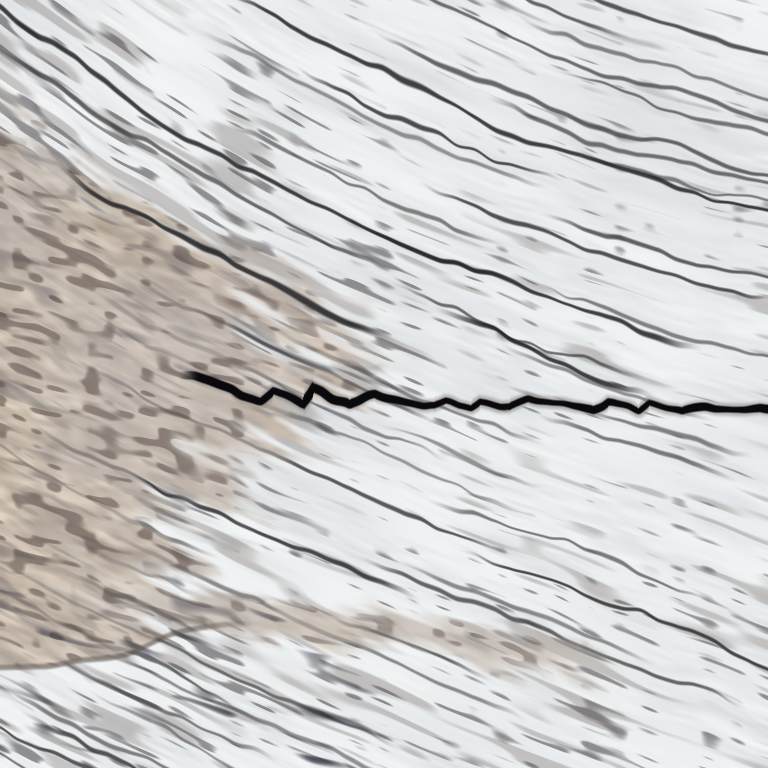
Write a Shadertoy shader that draws this texture.

```glsl
// Weathered whitewashed wood: sweeping grain, a bare tan patch and one jagged black crack.

float hash(vec2 p) {
    return fract(sin(dot(p, vec2(127.1, 311.7))) * 43758.5453);
}

float noise(vec2 p) {
    vec2 i = floor(p), f = fract(p);
    f = f * f * (3.0 - 2.0 * f);
    return mix(mix(hash(i), hash(i + vec2(1, 0)), f.x),
               mix(hash(i + vec2(0, 1)), hash(i + vec2(1, 1)), f.x), f.y);
}

float fleck(vec2 q, float threshold) {
    return smoothstep(threshold, threshold + 0.22, noise(q));
}

// Constant along each curved grain line
float grainLevel(vec2 p) {
    float s = smoothstep(0.1, 0.9, p.y);
    return p.y + p.x * mix(0.5 - 0.06 * p.x, 0.72 - 0.24 * p.x, s);
}

// Thin broken split that follows the grain from x0 to x1
float split(float x, float v, float level, float x0, float x1, float w) {
    float wobble = 0.016 * (noise(vec2(x * 9.0, level * 91.0)) - 0.5)
                 + 0.007 * (noise(vec2(x * 42.0, level * 57.0)) - 0.5);
    float width = w * (0.2 + 1.2 * noise(vec2(x * 15.0, level * 33.0)));
    float ends = smoothstep(x0, x0 + 0.07, x) * (1.0 - smoothstep(x1 - 0.07, x1, x));
    float d = abs(v - level + wobble) * 0.87;
    return ends * (1.0 - smoothstep(width * 0.4, width + 0.002, d));
}

// Height of the main crack: slow falls and quick rises
float crackHeight(float x) {
    float saw = fract(x * 13.0 + 1.6 * noise(vec2(x * 9.0, 3.0)));
    float tooth = max(1.0 - saw / 0.72, (saw - 0.72) / 0.28);
    float size = mix(0.017, 0.007, smoothstep(0.35, 0.95, x));
    return 0.51 - 0.035 * smoothstep(0.24, 0.36, x) - 0.02 * max(x - 0.36, 0.0)
         + size * tooth * (0.4 + noise(vec2(x * 7.0, 8.0))) * smoothstep(0.3, 0.38, x)
         + 0.004 * (noise(vec2(x * 60.0, 5.0)) - 0.5);
}

void mainImage(out vec4 fragColor, in vec2 fragCoord) {
    vec2 p = fragCoord / iResolution.xy;
    float x = p.x;
    float v = grainLevel(p) + 0.008 * (noise(p * 14.0) - 0.5);
    float flat_v = p.y + 0.3 * x + 0.01 * noise(p * 20.0);

    // White paint with faint cool streaks
    vec3 col = vec3(0.955, 0.965, 0.97);
    col -= vec3(0.09, 0.085, 0.08) * noise(vec2(x * 6.0, v * 45.0)) * noise(p * 5.0 + 3.0);
    col -= 0.07 * noise(vec2(x * 28.0, v * 170.0)) * noise(vec2(x * 9.0, v * 30.0) + 7.0);

    // Bare patch on the left and the band below it, with ragged edges
    float ragged = noise(vec2(x * 9.0, v * 55.0)) - 0.5 + 0.6 * (noise(vec2(x * 25.0, v * 120.0)) - 0.5);
    float lower = 0.135 + 0.05 * smoothstep(0.1, 0.3, x) + 0.012 * (noise(vec2(x * 18.0, 2.0)) - 0.5);
    float right = 0.2 + 0.18 * smoothstep(0.25, 0.5, p.y);
    float patchMask = 1.0 - smoothstep(0.81, 0.89, v + 0.06 * ragged);
    patchMask *= 1.0 - smoothstep(right - 0.07, right + 0.1, x + 0.2 * ragged);
    patchMask *= smoothstep(lower - 0.006, lower + 0.006, p.y);
    float bandOffset = abs(p.y - 0.215 + 0.13 * x * x) + 0.03 * ragged;
    float band = 1.0 - smoothstep(0.012, 0.036, bandOffset);
    band *= smoothstep(0.12, 0.2, x) * (1.0 - smoothstep(0.68, 0.84, x));
    float bare = max(patchMask, 0.8 * band);
    vec3 tan_wood = mix(vec3(0.69, 0.63, 0.57), vec3(0.86, 0.80, 0.73),
                        noise(vec2(x * 22.0, flat_v * 60.0)));
    tan_wood += 0.14 * (noise(vec2(x * 60.0, flat_v * 140.0)) - 0.5);
    tan_wood = mix(tan_wood, vec3(0.74, 0.72, 0.71), 0.6 * noise(p * 7.0));
    col = mix(col, tan_wood, bare * 0.95);

    // Grain flecks, crowded around the patch and in the upper left
    float crowd = (1.0 - smoothstep(0.1, 0.3, abs(v - 0.9))) * (1.0 - smoothstep(0.3, 0.85, x));
    crowd = max(crowd, 0.75 * (1.0 - smoothstep(0.25, 0.65, x)) * (1.0 - smoothstep(0.5, 0.62, p.y)));
    crowd = max(crowd, 0.6 * (1.0 - smoothstep(0.15, 0.3, p.y)));
    float shift = 0.2 * crowd + 0.16 * (noise(p * 8.0 + 20.0) - 0.5);
    float soft = fleck(vec2(x * 13.0, v * 85.0), 0.76 - shift);
    float sharp = fleck(vec2(x * 26.0, v * 135.0) + 40.0, 0.83 - shift);
    col = mix(col, vec3(0.60, 0.58, 0.57), 0.5 * soft * (1.0 - 0.5 * bare));
    col = mix(col, vec3(0.36, 0.35, 0.36), 0.65 * sharp * (1.0 - 0.7 * bare));

    // Short dark pits in the bare wood, a few dark clumps below
    float pits = fleck(vec2(x * 42.0, flat_v * 105.0), 0.7 - 0.15 * noise(p * 9.0));
    col = mix(col, vec3(0.38, 0.33, 0.31), 0.6 * pits * bare);
    float clumps = fleck(vec2(x * 17.0, flat_v * 65.0) + 9.0, 0.78);
    float clumpArea = (1.0 - smoothstep(0.1, 0.35, p.y)) * (1.0 - smoothstep(0.4, 0.8, x));
    col = mix(col, vec3(0.16, 0.16, 0.20), 0.8 * clumps * max(clumpArea, 0.35 * bare));
    float rim = 1.0 - smoothstep(0.001, 0.006, abs(p.y - lower));
    col = mix(col, vec3(0.40, 0.36, 0.33), 0.6 * rim * (1.0 - smoothstep(0.25, 0.36, x)));

    // Scattered splits along the grain
    for (int i = 0; i < 46; i++) {
        float id = float(i);
        float level = 0.032 * (id + hash(vec2(id, 1.0)));
        float start = mix(max(0.0, (level - 1.0) * 1.6), min(0.85, level * 1.3), hash(vec2(id, 2.0))) - 0.08;
        float finish = start + 0.2 + 0.45 * hash(vec2(id, 3.0));
        float ink = split(x, v, level, start, finish, 0.0024);
        ink *= (0.45 + 0.45 * hash(vec2(id, 4.0))) * (1.0 - 0.6 * bare);
        col = mix(col, vec3(0.20, 0.20, 0.21), ink);
    }

    // Long bold splits
    float bold = split(x, v, 0.838, 0.06, 0.52, 0.0045);
    bold = max(bold, split(x, v, 0.985, -0.1, 0.92, 0.0036));
    bold = max(bold, split(x, v, 0.9, 0.56, 0.86, 0.0045));
    bold = max(bold, split(x, v, 1.2, 0.28, 1.1, 0.003));
    col = mix(col, vec3(0.13, 0.13, 0.14), 0.85 * bold);

    // Main jagged crack with a soft shadow
    float slope = (crackHeight(x + 0.002) - crackHeight(x - 0.002)) / 0.004;
    float d = abs(p.y - crackHeight(x)) / sqrt(1.0 + slope * slope);
    float opened = smoothstep(0.23, 0.26, x);
    float halfWidth = 0.0035 + 0.0025 * noise(vec2(x * 22.0, 6.0));
    col = mix(col, vec3(0.48, 0.45, 0.45), 0.5 * opened * (1.0 - smoothstep(0.004, 0.012, d)));
    col = mix(col, vec3(0.04, 0.04, 0.05), opened * (1.0 - smoothstep(halfWidth - 0.0015, halfWidth + 0.0015, d)));

    fragColor = vec4(clamp(col, 0.0, 1.0), 1.0);
}
```
